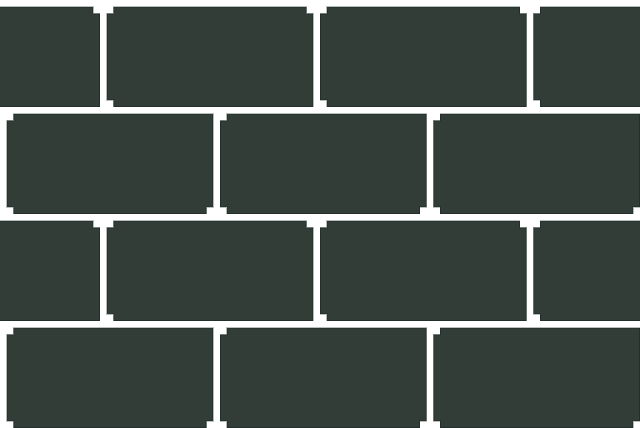
A Shadertoy shader for this pattern:

```glsl
// Running-bond wall of dark slate bricks with white mortar and stepped corners.
// Each brick is a box distance with square notches cut from three corners;
// alternate courses shift sideways and keep a different right-hand corner.

#define REPEATS      vec2(3.0, 2.0)          // tiles across and down
#define BRICK        vec2(32.0, 16.0)        // brick pitch in units, mortar included
#define MORTAR       1.0                     // joint width in units
#define NOTCH        1.0                     // side of a corner notch in units
#define SHIFT        15.0                    // sideways offset of even courses
#define RIM          0.14                    // width of the dark brick edge
#define BRICK_COLOR  vec3(0.20, 0.24, 0.22)
#define RIM_COLOR    vec3(0.13, 0.18, 0.16)
#define MORTAR_COLOR vec3(1.0)

// Distance to a brick centred at the origin, y pointing down.
float brickDistance(vec2 p, bool evenCourse) {
    vec2 halfSize = 0.5 * (BRICK - MORTAR);
    vec2 edge = abs(p) - halfSize;
    float box = max(edge.x, edge.y);
    float notched = max(box, min(edge.x, edge.y) + NOTCH);

    // Both left corners are cut, and one of the right corners.
    bool cut = p.x < 0.0 || (evenCourse ? p.y < 0.0 : p.y > 0.0);
    return cut ? notched : box;
}

// Share of a pixel lying on the negative side of a distance.
float coverage(float d, float pixel) {
    return clamp(0.5 - d / pixel, 0.0, 1.0);
}

void mainImage(out vec4 fragColor, in vec2 fragCoord) {
    // Canvas in wall units, measured down from the top edge.
    vec2 wallSize = REPEATS * BRICK * vec2(1.0, 2.0);
    vec2 uv = fragCoord / iResolution.xy;
    vec2 wall = vec2(uv.x, 1.0 - uv.y) * wallSize - 0.5 * MORTAR;
    float pixel = wallSize.y / iResolution.y;

    // Find the course, then the position inside its brick.
    bool evenCourse = mod(floor(wall.y / BRICK.y), 2.0) < 0.5;
    if (evenCourse) wall.x -= SHIFT;
    vec2 local = mod(wall, BRICK) - 0.5 * BRICK;

    // Body, darker rim, then mortar.
    float d = brickDistance(local, evenCourse);
    vec3 color = mix(RIM_COLOR, BRICK_COLOR, coverage(d + RIM, pixel));
    color = mix(MORTAR_COLOR, color, coverage(d, pixel));
    fragColor = vec4(color, 1.0);
}
```
